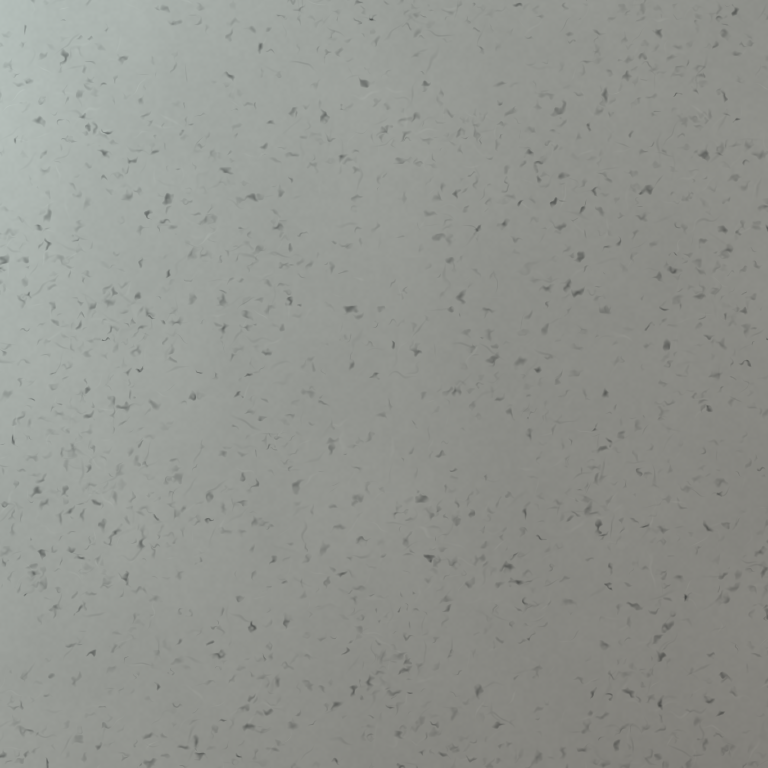
A WebGL 2 fragment shader for this texture:

```glsl
#version 300 es
precision highp float;
// Pale grey speckled stone: soft light from the upper left, small dark flecks and faint wisps.

uniform vec2 u_resolution;
out vec4 outColor;

const vec3 SHADE_COLOR = vec3(0.508, 0.502, 0.480);
const vec3 LIGHT_COLOR = vec3(0.700, 0.738, 0.720);
const vec3 FLECK_TINT = vec3(1.0, 0.98, 0.97);   // absorption per channel

const float FLECK_CELLS = 36.0;     // grid cells across the canvas
const float SPECK_CELLS = 58.0;
const float WISP_CELLS = 30.0;
const vec2 FLECK_SIZE = vec2(0.0058, 0.0029);    // half length, half width
const vec2 SPECK_SIZE = vec2(0.0050, 0.0022);
const vec2 WISP_SIZE = vec2(0.0115, 0.0016);
const float FLECK_DEPTH = 0.37;
const float SPECK_DEPTH = 0.15;
const float WISP_DEPTH = 0.08;
const float SLANT = 0.55;           // preferred direction, radians
const float SLANT_SPREAD = 2.4;
const float RAGGED = 0.0075;        // edge distortion
const float GRAIN = 0.016;
const float MOTTLE = 0.030;

// Integer hash giving three values in 0..1
vec3 hash3(ivec2 cell, int seed) {
  uvec3 v = uvec3(ivec3(cell, seed)) * 1664525u + 1013904223u;
  v.x += v.y * v.z; v.y += v.z * v.x; v.z += v.x * v.y;
  v ^= v >> 16u;
  v.x += v.y * v.z; v.y += v.z * v.x; v.z += v.x * v.y;
  return vec3(v >> 8u) / 16777216.0;
}

// Smooth value noise with three independent channels
vec3 noise3(vec2 p, int seed) {
  ivec2 i = ivec2(floor(p));
  vec2 f = fract(p);
  f = f * f * (3.0 - 2.0 * f);
  vec3 low = mix(hash3(i, seed), hash3(i + ivec2(1, 0), seed), f.x);
  vec3 high = mix(hash3(i + ivec2(0, 1), seed), hash3(i + ivec2(1, 1), seed), f.x);
  return mix(low, high, f.y);
}

// Scattered bent ellipses with soft rims; returns darkness 0..1
float scatter(vec2 p, float cells, vec2 size, float density, int seed) {
  ivec2 home = ivec2(floor(p * cells));
  float clear = 1.0;
  for (int y = -1; y <= 1; y++) {
    for (int x = -1; x <= 1; x++) {
      ivec2 cell = home + ivec2(x, y);
      vec3 place = hash3(cell, seed);
      vec3 shape = hash3(cell, seed + 1);
      vec2 center = (vec2(cell) + place.xy) / cells;
      float cluster = noise3(center * 12.0, 2).x;
      if (place.z > density * (0.2 + 1.6 * cluster)) continue;

      float angle = SLANT + (shape.x - 0.5) * SLANT_SPREAD;
      vec2 axis = vec2(cos(angle), sin(angle));
      vec2 d = p - center;
      vec2 q = vec2(dot(d, axis), dot(d, vec2(-axis.y, axis.x)));
      q /= size * mix(0.65, 1.3, shape.y);
      q.y += (place.x - 0.5) * 1.2 * q.x * q.x;
      float cover = 1.0 - smoothstep(0.0, 1.6, length(q));
      clear *= 1.0 - cover * mix(0.3, 1.0, shape.z * shape.z);
    }
  }
  return 1.0 - clear;
}

// Broad falloff of light across the surface
vec3 surface(vec2 uv) {
  float left = 1.0 - uv.x;
  float light = 0.42 * pow(left, 1.4) + 0.27 * uv.y
              + 0.38 * left * left * uv.y;
  return mix(SHADE_COLOR, LIGHT_COLOR, light);
}

void main() {
  vec2 uv = gl_FragCoord.xy / u_resolution;
  vec2 p = gl_FragCoord.xy / min(u_resolution.x, u_resolution.y);
  vec3 color = surface(uv);

  // Cloudy mottling and fine grain
  float cloud = noise3(p * 6.0, 3).x + 0.5 * noise3(p * 17.0, 4).y - 0.75;
  float grain = noise3(p * 130.0, 5).x + noise3(p * 240.0, 6).y - 1.0;
  color *= 1.0 + MOTTLE * cloud + GRAIN * grain;

  // Flecks with ragged outlines
  vec2 ragged = p + (noise3(p * 170.0, 7).xy - 0.5) * RAGGED;
  float fleck = scatter(ragged, FLECK_CELLS, FLECK_SIZE, 0.50, 11);
  float speck = scatter(ragged, SPECK_CELLS, SPECK_SIZE, 0.42, 21);

  // Thin wisps, some dark and some pale
  vec2 curled = p + (noise3(p * 70.0, 8).xy - 0.5) * 0.011;
  float darkWisp = scatter(curled, WISP_CELLS, WISP_SIZE, 0.40, 31);
  float paleWisp = scatter(curled, WISP_CELLS, WISP_SIZE, 0.40, 41);

  float depth = FLECK_DEPTH * fleck + SPECK_DEPTH * speck + WISP_DEPTH * darkWisp;
  color *= 1.0 - FLECK_TINT * min(depth, 0.45);
  color *= 1.0 + 0.5 * WISP_DEPTH * paleWisp;

  outColor = vec4(color, 1.0);
}
```
